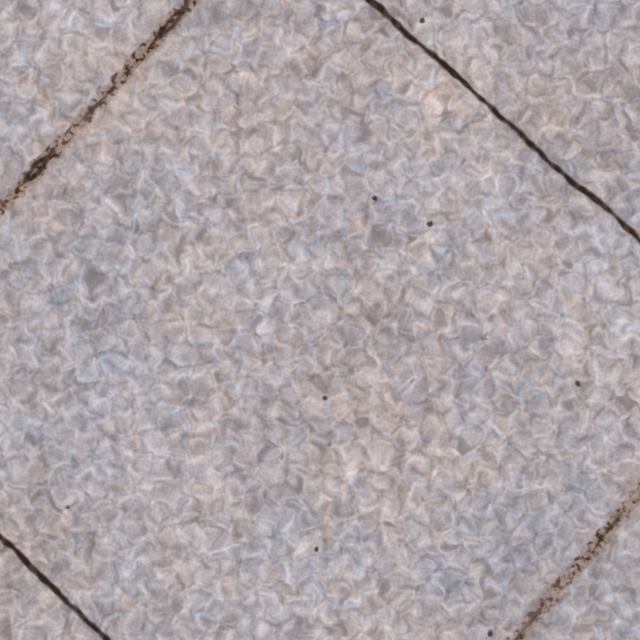
Give the GLSL for this texture, as a Shadertoy shader.

```glsl
// Speckled granite paving: large square slabs laid diagonally, one filling the canvas.
// A slightly fanned lattice gives the joints, wide and sandy one way, thin and dark
// the other; layered, warped gradient noise gives the mineral grain.

const vec2 SLAB_CENTRE = vec2(0.471, 0.415);
const vec2 SLAB_PITCH = vec2(1.045, 1.017);    // spacing across sandy, thin joints
const vec2 SANDY_NORMAL = vec2(0.749, -0.663);
const vec2 THIN_NORMAL = vec2(0.678, 0.735);
const float FAN = 0.034;                       // joints are not quite parallel
const float SANDY_HALF_WIDTH = 0.0105;
const float THIN_HALF_WIDTH = 0.0040;
const float GRAIN_CONTRAST = 0.19;
const float PIT_GRID = 13.0;
const float PIT_CHANCE = 0.06;

const vec3 STONE = vec3(0.688, 0.660, 0.674);
const vec3 WARM_SHIFT = vec3(0.055, 0.005, -0.045);
const vec3 MINERAL = vec3(0.47, 0.43, 0.43);
const vec3 SAND = vec3(0.61, 0.52, 0.48);
const vec3 SOIL = vec3(0.29, 0.22, 0.19);
const vec3 CRACK = vec3(0.17, 0.13, 0.11);

vec3 hash3(vec2 p) {
    vec3 q = fract(p.xyx * vec3(0.1031, 0.1030, 0.0973));
    q += dot(q, q.yxz + 33.33);
    return fract((q.xxy + q.yzz) * q.zyx);
}

float cornerSlope(vec2 cell, vec2 offset) {
    float angle = 6.2832 * hash3(cell).x;
    return dot(vec2(cos(angle), sin(angle)), offset);
}

// Gradient noise, roughly -0.7 to 0.7
float noise(vec2 p) {
    vec2 i = floor(p), f = p - i;
    vec2 u = f * f * f * (f * (f * 6.0 - 15.0) + 10.0);
    vec2 e = vec2(1.0, 0.0);
    return mix(mix(cornerSlope(i, f), cornerSlope(i + e.xy, f - e.xy), u.x),
               mix(cornerSlope(i + e.yx, f - e.yx), cornerSlope(i + e.xx, f - e.xx), u.x), u.y);
}

// Mineral grain, broad tints and dark flecks of the stone
vec3 granite(vec2 p, vec2 slab) {
    vec2 warp = vec2(noise(p * 38.0 + 11.0), noise(p * 38.0 + 57.0));
    vec2 q = p + 0.015 * warp;
    float grain = 0.45 * noise(q * 23.0 + 5.0) + 0.85 * noise(q * 52.0 + 23.0)
                + 0.65 * noise(q * 101.0 + 71.0) + 0.30 * noise(p * 190.0 + 37.0);
    float cloud = noise(p * 3.2 + 8.0) + 0.6 * noise(p * 8.0 + 41.0);
    float warmth = 0.7 * noise(p * 4.0 + 90.0) + 0.6 * noise(q * 17.0 + 63.0)
                 + 0.7 * noise(q * 44.0 + 29.0);
    vec3 slabTone = hash3(slab + 17.0) - 0.5;

    vec3 colour = STONE + GRAIN_CONTRAST * grain + 0.05 * cloud + 0.025 * slabTone.x;
    colour += WARM_SHIFT * (warmth + 0.3 * slabTone.y);
    float fleck = smoothstep(0.25, 0.60, noise(q * 31.0 + 77.0) + 0.35 * noise(q * 85.0));
    return mix(colour, MINERAL, 0.55 * fleck);
}

// Rare small dark holes, at most one per grid cell
float pits(vec2 p, float pixel) {
    vec2 g = p * PIT_GRID, home = floor(g);
    float cover = 0.0;
    for (int y = -1; y <= 1; y++)
    for (int x = -1; x <= 1; x++) {
        vec2 cell = home + vec2(x, y);
        vec3 h = hash3(cell + 131.0);
        float radius = mix(0.003, 0.006, h.x);
        float d = length(g - cell - h.xy) / PIT_GRID + 0.003 * noise(p * 130.0);
        float hole = 1.0 - smoothstep(radius - 0.0025 - pixel, radius + pixel, d);
        cover = max(cover, hole * step(h.z, PIT_CHANCE));
    }
    return cover;
}

void mainImage(out vec4 fragColor, in vec2 fragCoord) {
    float pixel = 1.0 / iResolution.y;
    vec2 uv = fragCoord * pixel;
    vec2 p = uv - SLAB_CENTRE;

    // Lattice coordinates, fanned and gently wandering
    vec2 across = vec2(dot(p, SANDY_NORMAL), dot(p, THIN_NORMAL));
    vec2 along = vec2(dot(p, vec2(-SANDY_NORMAL.y, SANDY_NORMAL.x)),
                      dot(p, vec2(THIN_NORMAL.y, -THIN_NORMAL.x)));
    across *= 1.0 + FAN * along * vec2(1.0, -1.0);
    across += 0.006 * vec2(noise(uv * 8.0 + 3.0), noise(uv * 9.0 + 47.0));
    across += 0.003 * vec2(noise(uv * 34.0 + 9.0), noise(uv * 30.0 + 21.0));
    vec2 slab = floor(across / SLAB_PITCH + 0.5);
    vec2 joint = abs(across - slab * SLAB_PITCH) - 0.5 * SLAB_PITCH;  // zero on a joint
    vec2 d = abs(joint);

    vec3 colour = granite(uv, slab);
    colour = mix(colour, CRACK, 0.75 * pits(uv, pixel));

    // Sandy stain beside the wide joints, soil beside the thin ones
    colour = mix(colour, SAND, 0.28 * exp(-d.x / 0.028));
    colour = mix(colour, SOIL, 0.30 * exp(-d.y / 0.005));

    // Wide joint: ragged sand with soil crumbs and a wandering crack
    float ragged = d.x + 0.009 * noise(uv * 62.0 + 15.0);
    float bed = 1.0 - smoothstep(-0.003 - pixel, 0.003 + pixel, ragged - SANDY_HALF_WIDTH);
    float crumbs = noise(uv * 88.0 + 33.0) + 0.6 * noise(uv * 170.0 + 51.0);
    vec3 filling = mix(SAND, SOIL, smoothstep(-0.15, 0.45, crumbs)) + 0.10 * noise(uv * 130.0);
    float crackLine = abs(joint.x - 0.020 * noise(uv * 13.0 + 66.0) - 0.003);
    float crackWidth = 0.0028 + 0.005 * noise(uv * 27.0 + 83.0);
    float crack = 1.0 - smoothstep(-0.002 - pixel, 0.002 + pixel, crackLine - crackWidth);
    filling = mix(filling, CRACK, 0.75 * crack);
    colour = mix(colour, filling, bed * (0.85 + 0.4 * noise(uv * 6.0 + 19.0)));

    // Thin joint: dark gap of uneven width
    float gapWidth = THIN_HALF_WIDTH + 0.003 * noise(uv * 11.0 + 27.0) + 0.003 * noise(uv * 60.0);
    float gap = 1.0 - smoothstep(-0.0015 - pixel, 0.0015 + pixel, d.y - gapWidth);
    vec3 gapColour = mix(CRACK, SOIL, smoothstep(-0.1, 0.4, noise(uv * 70.0 + 95.0)));
    colour = mix(colour, gapColour, 0.95 * gap);

    fragColor = vec4(clamp(colour, 0.0, 1.0), 1.0);
}
```
